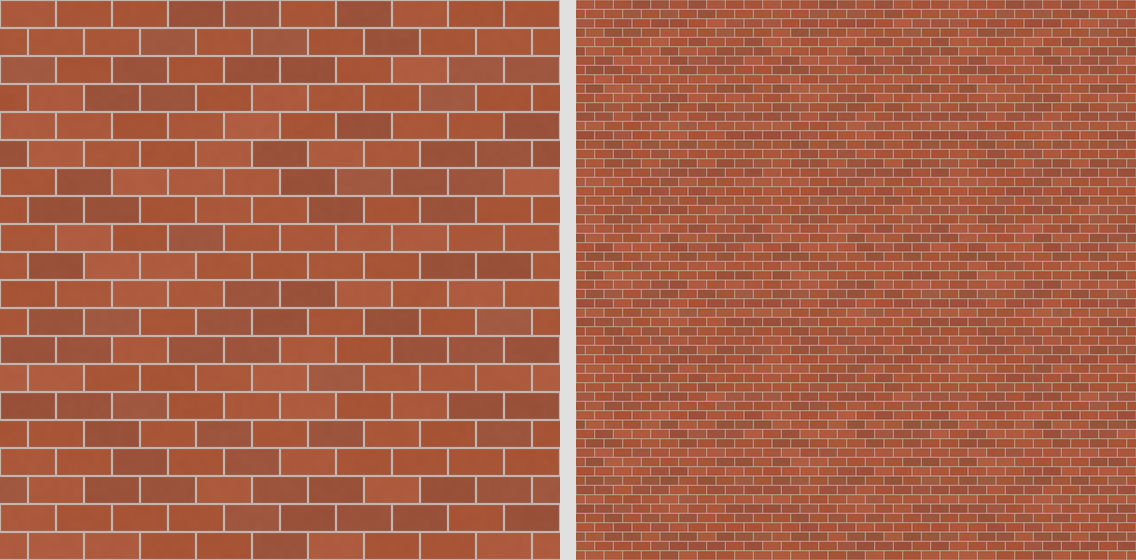
Left, the tile; right, the same tile 3 across and 3 down.
Write a WebGL 1 fragment shader that draws this texture.

```glsl
precision highp float;
// Running-bond brick wall: red and brown bricks, each with its own flat tone,
// parted by thin pale joints whose soft edges are shaded darker.
// Brick ids and grain wrap on whole counts, so the square tiles.

#define BRICKS vec2(10.0, 20.0)   // bricks across, courses up (even)
#define JOINT_CORE 0.0006         // half width of the flat joint centre
#define JOINT_EDGE 0.0034         // half width of the whole joint
#define JOINT_SHADE 0.40          // darkening of the joint's slopes
#define BROWN_SHARE 0.34          // share of brown bricks
#define GRAIN_CELLS 80.0          // grain cells across the canvas
#define GRAIN_AMOUNT 0.012

uniform vec2 u_resolution;

const vec3 RED_DEEP    = vec3(0.650, 0.325, 0.210);
const vec3 RED_LIGHT   = vec3(0.695, 0.365, 0.255);
const vec3 BROWN_DEEP  = vec3(0.600, 0.315, 0.222);
const vec3 BROWN_LIGHT = vec3(0.640, 0.353, 0.258);
const vec3 MORTAR      = vec3(0.780, 0.725, 0.705);

float hash(vec2 p) {
  vec3 q = fract(p.xyx * vec3(0.1031, 0.1030, 0.0973));
  q += dot(q, q.yzx + 33.33);
  return fract((q.x + q.y) * q.z);
}

// Value noise that repeats after the given number of cells
float wrappedNoise(vec2 p, float period) {
  vec2 i = floor(p);
  vec2 f = fract(p);
  f = f * f * (3.0 - 2.0 * f);
  vec2 a = mod(i, period);
  vec2 b = mod(i + 1.0, period);
  return mix(mix(hash(a), hash(vec2(b.x, a.y)), f.x),
             mix(hash(vec2(a.x, b.y)), hash(b), f.x), f.y);
}

vec3 brickColor(vec2 id) {
  float kind = hash(id + vec2(17.0, 41.0));
  float tone = hash(id + vec2(73.0, 29.0));
  vec3 red = mix(RED_DEEP, RED_LIGHT, tone * tone);
  vec3 brown = mix(BROWN_DEEP, BROWN_LIGHT, tone * tone);
  return mix(red, brown, step(kind, BROWN_SHARE));
}

void main() {
  vec2 uv = gl_FragCoord.xy / u_resolution;
  float pixel = 1.0 / min(u_resolution.x, u_resolution.y);

  // Even courses, counted from the bottom, shift by half a brick
  vec2 wall = uv * BRICKS;
  wall.x += 0.5 * (1.0 - mod(floor(wall.y), 2.0));
  vec2 id = mod(floor(wall), BRICKS);

  // Brick face with faint grain
  float grain = wrappedNoise(uv * GRAIN_CELLS, GRAIN_CELLS) - 0.5;
  vec3 color = brickColor(id) + GRAIN_AMOUNT * grain;

  // Distance to the nearest joint line, in canvas units
  vec2 gap = (0.5 - abs(fract(wall) - 0.5)) / BRICKS;
  float edge = max(JOINT_EDGE, JOINT_CORE + pixel);
  float joint = 1.0 - smoothstep(JOINT_CORE, edge, min(gap.x, gap.y));

  // Pale joint with shaded slopes
  color = mix(color, MORTAR, joint);
  color *= 1.0 - JOINT_SHADE * joint * (1.0 - joint);

  gl_FragColor = vec4(color, 1.0);
}
```
